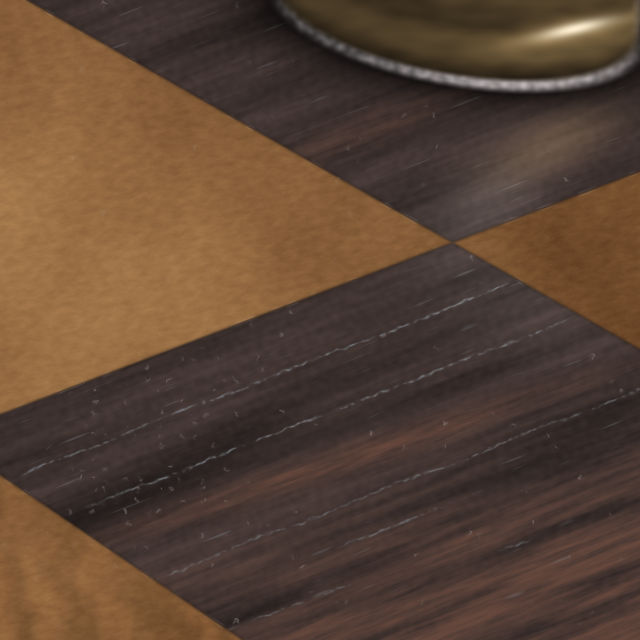
Give the GLSL for this texture, as a WebGL 2 fragment shader.

```glsl
#version 300 es
precision highp float;
// A worn inlaid checkerboard seen at an angle, with a brass foot on it.
// Slanted lines split pale and dark veneer; stretched gradient noise
// gives the grain, and a sheared ellipse shapes the foot and its rim.
uniform vec2 u_resolution;
out vec4 fragColor;

// Layout, in canvas units
const vec2 CORNER = vec2(0.707, 0.621), LOW_EDGE = vec2(0.0, 0.258);
const float FALL = -0.57, RISE = 0.38, LOW = -0.68, GRAIN = 0.39;
const vec2 FOOT = vec2(0.714, 0.969), FOOT_RADII = vec2(0.286, 0.104);
const float FOOT_TILT = 0.043, RIM_HEIGHT = 0.018, SOFTNESS = 0.0027;

// Colours
const vec3 MAPLE = vec3(0.62, 0.45, 0.28), MAPLE_DEEP = vec3(0.46, 0.31, 0.18);
const vec3 EBONY = vec3(0.14, 0.115, 0.11), WALNUT = vec3(0.26, 0.21, 0.20);
const vec3 RED_GRAIN = vec3(0.42, 0.29, 0.24), CHALK = vec3(0.50, 0.52, 0.54);
const vec3 BRASS = vec3(0.38, 0.31, 0.20), BRASS_DARK = vec3(0.16, 0.125, 0.08);
const vec3 RIM = vec3(0.66, 0.63, 0.63), SHINE = vec3(1.0, 0.94, 0.82);

// Scratches: grain height, start x, end x, strength
const vec4 SCRATCHES[6] = vec4[6](
  vec4(0.246, 0.02, 0.81, 0.75), vec4(0.155, 0.12, 0.90, 0.75),
  vec4(0.001, 0.24, 1.05, 0.55), vec4(-0.061, 0.52, 0.76, 0.60),
  vec4(-0.125, 0.38, 0.56, 0.50), vec4(-0.165, 0.77, 0.84, 0.60));

vec2 hash2(vec2 p) {
  vec3 q = fract(p.xyx * vec3(0.1031, 0.1030, 0.0973));
  q += dot(q, q.yzx + 33.33);
  return fract((q.xx + q.yz) * q.zy);
}

float gradDot(vec2 cell, vec2 f, vec2 o) {
  float angle = 6.2832 * hash2(cell + o).x;
  return dot(vec2(cos(angle), sin(angle)), f - o);
}

float noise(vec2 p) {
  vec2 i = floor(p), f = p - i, u = f * f * (3.0 - 2.0 * f), e = vec2(1, 0);
  return mix(mix(gradDot(i, f, e.yy), gradDot(i, f, e.xy), u.x),
             mix(gradDot(i, f, e.yx), gradDot(i, f, e.xx), u.x), u.y);
}

float fbm(vec2 p) {
  float sum = 0.0, amp = 1.0;
  for (int i = 0; i < 4; i++) {
    sum += amp * noise(p);
    p = p * 2.03 + 17.3;
    amp *= 0.55;
  }
  return sum;
}

float lineDist(vec2 d, float slope) {
  return (d.y - slope * d.x) / sqrt(1.0 + slope * slope);
}

// Soft tilted blob
float glow(vec2 p, vec2 center, vec2 radii, float slope) {
  vec2 d = p - center;
  d.y -= slope * d.x;
  d /= radii;
  return exp(-dot(d, d));
}

vec3 paleWood(vec2 p, float low) {
  float warp = fbm(p * 5.0);
  float fleck = fbm(vec2(p.x + p.y * 0.4, p.y - p.x * 0.25) * vec2(45, 95));
  float light = 0.2 + 0.85 * glow(p, vec2(0.06, 0.56), vec2(0.43, 0.33), -0.3);
  light = mix(light, 0.25, low) - 0.3 * smoothstep(0.7, 0.9, p.x);
  vec3 col = mix(MAPLE_DEEP, MAPLE, light + 0.35 * warp + 0.28 * fleck);
  float stripes = noise(vec2(p.x * 22.0 + p.y * 5.0 + 2.0 * warp, p.y * 6.0));
  return col * (1.0 + 0.2 * low * stripes);
}

vec3 darkWood(vec2 p) {
  vec2 g = vec2(p.x, p.y - GRAIN * p.x);
  float band = fbm(g * vec2(1.6, 17)), fiber = fbm(g * vec2(9, 90) + 3.0);
  float tone = 0.8 + 0.65 * band + 0.25 * fiber + 0.25 * noise(p * 85.0);
  vec3 col = mix(EBONY, WALNUT, clamp(tone, 0.0, 1.3));
  // Reddish streaks, strongest low on the right
  float red = 0.65 * glow(g, vec2(0.52, 0.073), vec2(0.36, 0.022), -0.06)
            + 0.75 * (1.0 - smoothstep(-0.24, 0.08, g.y)) * (0.6 + 1.2 * band)
            + 0.3 * glow(g, vec2(0.58, 0.575), vec2(0.2, 0.03), 0.0);
  col = mix(col, RED_GRAIN, clamp(red * (1.0 + 0.9 * fiber), 0.0, 0.85));
  col *= 1.0 - 0.3 * glow(g, vec2(0.2, 0.14), vec2(0.25, 0.04), 0.0);
  // Chalky scratches broken up by noise
  float crumble = noise(p * 130.0);
  for (int i = 0; i < 6; i++) {
    vec4 s = SCRATCHES[i];
    float off = g.y - s.x + 0.006 * noise(vec2(p.x * 9.0, s.x * 40.0)) + 0.004 * noise(p * 75.0);
    float span = smoothstep(s.y, s.y + 0.04, p.x) * (1.0 - smoothstep(s.z - 0.04, s.z, p.x));
    float wear = 0.45 + 1.3 * noise(vec2(p.x * 30.0, s.x * 90.0)) + crumble;
    col = mix(col, CHALK, s.w * span * clamp(wear, 0.05, 1.0) * exp(-off * off / 4e-6));
  }
  return mix(col, CHALK, 0.3 * smoothstep(0.4, 0.62, noise(g * vec2(13, 150))));
}

// Scattered specks, densest near the left of the dark square
float dust(vec2 p) {
  vec2 g = p * 58.0, cell = floor(g), r = hash2(cell);
  vec2 d = g - cell - 0.25 - 0.5 * r;
  d += 0.45 * vec2(noise(g * 2.3), noise(g * 2.3 + 31.0));
  float density = 0.04 + 0.4 * glow(p, vec2(0.24, 0.29), vec2(0.15, 0.13), 0.3);
  return step(hash2(cell + 71.0).x, density) * exp(-dot(d, d) * 45.0) * r.y;
}

vec3 addFoot(vec3 col, vec2 p) {
  float x = (p.x - FOOT.x) / FOOT_RADII.x, y = p.y - FOOT.y + FOOT_TILT * x;
  float outer = length(vec2(x, min(y, 0.0) / FOOT_RADII.y));
  float inner = length(vec2(x * 1.01, min(y - RIM_HEIGHT, 0.0) / FOOT_RADII.y));
  col *= 1.0 - 0.75 * exp(-max(outer - 1.0, 0.0) * 4.0);
  // Rounded metal band with a darker groove
  float h = y + FOOT_RADII.y * sqrt(max(1.0 - x * x, 0.0));
  float sheen = smoothstep(0.016, 0.055, h) * (1.0 - 0.55 * smoothstep(0.075, 0.1, h));
  sheen += 0.35 * smoothstep(0.115, 0.14, h) + 0.3 * noise(p * vec2(22, 60));
  vec3 metal = mix(BRASS_DARK, BRASS, sheen * (0.75 + 0.25 * x));
  metal += BRASS * 0.6 * glow(p, vec2(0.88, 0.95), vec2(0.1, 0.024), 0.2);
  metal = mix(metal, SHINE, glow(p, vec2(0.898, 0.955), vec2(0.055, 0.01), 0.22));
  vec3 felt = RIM * (0.5 + 0.45 * smoothstep(-0.8, 0.3, x) + 0.3 * noise(p * 80.0));
  col = mix(felt, col, smoothstep(0.92, 1.05, outer));
  return mix(metal, col, smoothstep(0.95, 1.06, inner));
}

void main() {
  vec2 p = gl_FragCoord.xy / u_resolution;
  float fall = lineDist(p - CORNER, FALL), rise = lineDist(p - CORNER, RISE);
  float low = lineDist(p - LOW_EDGE, LOW), w = SOFTNESS;
  // Veneer pieces
  float a = smoothstep(-w, w, fall), b = smoothstep(-w, w, rise);
  float lowPale = 1.0 - smoothstep(-w, w, low);
  float pale = max(a + b - 2.0 * a * b, lowPale), dark = 1.0 - pale;
  vec3 col = mix(darkWood(p), paleWood(p, lowPale), pale);
  // Dark joints with a faint worn edge
  float seam = min(min(abs(fall), abs(rise)), abs(low));
  col *= 1.0 - 0.2 * exp(-seam * seam / 1e-5);
  col += 0.08 * smoothstep(0.0, 0.5, noise(p * 45.0)) * exp(-pow(seam / 0.0015 - 1.5, 2.0));
  // Surface light, brass reflection and dust
  col += 0.06 * dark * glow(p, vec2(0.78, 0.57), vec2(0.16, 0.1), -0.3);
  col += 0.48 * BRASS * dark * glow(p, vec2(0.865, 0.775), vec2(0.1, 0.045), 0.4);
  col += 0.08 * dark * glow(p, vec2(0.77, 0.69), vec2(0.08, 0.05), 0.3);
  col = mix(col, RIM, 0.45 * dust(p) * (1.0 - 0.6 * pale));
  fragColor = vec4(addFoot(col, p), 1.0);
}
```
